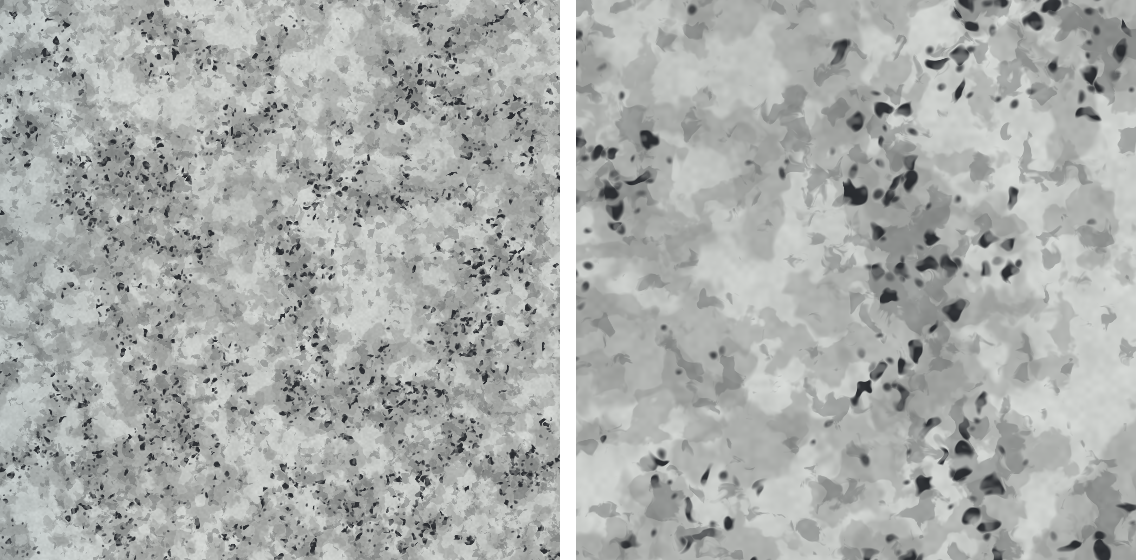
Left, the full canvas; right, a detail of the centre.
This texture is drawn by a Shadertoy shader. Its source:

```glsl
// Polished grey granite: a pale feldspar ground with translucent quartz patches
// and clumped dark mica grains. Patches are thresholded fractal noise; grains
// are jittered, tilted ellipses on grids, roughened by a domain warp.

const vec3 FELDSPAR = vec3(0.778, 0.790, 0.779);
const vec3 QUARTZ = vec3(0.520, 0.526, 0.518);
const vec3 GRIME = vec3(0.39, 0.40, 0.40);
const vec3 MICA = vec3(0.175, 0.185, 0.20);
const vec3 COOL_TINT = vec3(0.955, 0.975, 0.985);

float hash(vec2 p) {
    vec3 q = fract(p.xyx * 0.1031);
    q += dot(q, q.yzx + 33.33);
    return fract((q.x + q.y) * q.z);
}

float noise(vec2 p) {
    vec2 cell = floor(p);
    vec2 f = fract(p);
    vec2 u = f * f * (3.0 - 2.0 * f);
    float low = mix(hash(cell), hash(cell + vec2(1, 0)), u.x);
    float high = mix(hash(cell + vec2(0, 1)), hash(cell + vec2(1, 1)), u.x);
    return mix(low, high, u.y);
}

mat2 rotation(float angle) {
    float c = cos(angle), s = sin(angle);
    return mat2(c, -s, s, c);
}

float fbm(vec2 p) {
    float sum = 0.0, weight = 0.533;
    for (int i = 0; i < 4; i++) {
        sum += weight * noise(p);
        p = rotation(0.65) * p * 2.03 + 17.3;
        weight *= 0.5;
    }
    return sum;
}

// Pushes a point about, to roughen any outline drawn from it.
vec2 warp(vec2 p, float scale, float amount) {
    vec2 q = rotation(0.5) * p * scale;
    return p + amount * (vec2(noise(q), noise(q + 41.7)) - 0.5);
}

// Field that gathers minerals of all kinds into small clumps.
float cluster(vec2 p) {
    vec2 q = rotation(0.4) * p;
    return 0.45 * noise(q * 13.0 + 5.0) + 0.55 * noise(rotation(0.7) * q * 29.0 + 61.0);
}

// Coverage of irregular patches where the fractal field exceeds a threshold.
float patches(vec2 p, float scale, float threshold, float gathering, float seed) {
    float field = fbm(p * scale + seed) + gathering * (cluster(p) - 0.5);
    return smoothstep(threshold - 0.05, threshold + 0.05, field);
}

// Coverage of scattered grains; size is in cells, share is the filled fraction.
float grains(vec2 p, float scale, float size, float stretch, float share, float seed) {
    vec2 grid = p * scale;
    vec2 home = floor(grid);
    float soft = 0.0016 * scale;
    float cover = 0.0;
    for (int y = -1; y <= 1; y++) {
        for (int x = -1; x <= 1; x++) {
            vec2 cell = home + vec2(x, y);
            vec2 key = cell + seed;
            vec2 center = cell + vec2(hash(key + 3.1), hash(key + 7.7));
            float chance = share * smoothstep(0.38, 0.75, cluster(center / scale));
            float present = step(hash(key), chance);
            float tilt = 1.0 + 2.2 * (hash(key + 13.9) - 0.5);
            vec2 d = rotation(tilt) * (grid - center);
            float radius = size * (0.6 + 0.7 * hash(key + 23.3));
            float dist = length(d * vec2(1.0, stretch)) - radius;
            cover = max(cover, present * (1.0 - smoothstep(-soft, soft, dist)));
        }
    }
    return cover;
}

void mainImage(out vec4 fragColor, in vec2 fragCoord) {
    vec2 p = fragCoord / iResolution.y;
    vec2 rough = warp(p, 90.0, 0.005);
    vec2 jagged = warp(warp(p, 95.0, 0.006), 200.0, 0.005);

    // Pale ground with cloudy variation
    vec3 color = FELDSPAR;
    color += 0.05 * (noise(p * 5.0 + 2.0) - 0.5) + 0.12 * (fbm(p * 50.0) - 0.5);

    // Overlapping translucent quartz, then smaller dirty flecks
    color = mix(color, QUARTZ, 0.39 * patches(rough, 27.0, 0.52, 0.45, 11.0));
    color = mix(color, QUARTZ, 0.36 * patches(rough, 56.0, 0.52, 0.45, 83.0));
    color = mix(color, GRIME, 0.42 * patches(jagged, 80.0, 0.63, 0.35, 57.0));

    // Mica: compact grains, slender chains and specks, mottled inside
    float rightward = smoothstep(0.2, 0.8, p.x);
    float mica = grains(jagged, 76.0, 0.36, 1.4, 0.36, 19.0);
    mica = max(mica, grains(jagged, 50.0, 0.38, 2.3, mix(0.08, 0.34, rightward), 131.0));
    mica = max(mica, 0.8 * grains(rough, 130.0, 0.30, 1.2, 0.24, 271.0));
    float mottle = mix(0.55, 1.0, smoothstep(0.2, 0.6, noise(p * 190.0 + 9.0)));
    color = mix(color, MICA, mica * mottle);

    // Fine surface grain and a cooler, dimmer left edge
    color += 0.045 * (noise(p * 260.0) - 0.5);
    color *= mix(COOL_TINT, vec3(1.0), smoothstep(0.0, 0.3, p.x));
    fragColor = vec4(clamp(color, 0.0, 1.0), 1.0);
}
```
